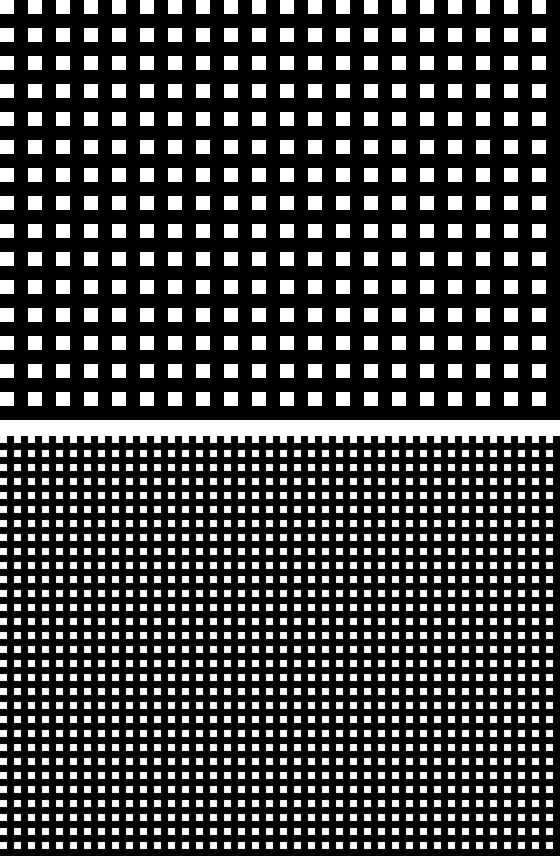
Top: one tile. Bottom: repeated 2 by 2.
A Shadertoy shader for this pattern:

```glsl
const vec2 REPEATS = vec2(20.0, 15.0);       // whole cells across and down
const vec2 SQUARE_CENTER = vec2(0.25, 0.75); // within a cell, origin lower left
const vec2 SQUARE_HALF = vec2(0.25);         // half size, as a share of the cell
const vec3 GRID_COLOR = vec3(0.0);
const vec3 SQUARE_COLOR = vec3(1.0);

// Share of the pixel covered by the square; the distance wraps at cell borders
float squareCoverage(vec2 cellPos, vec2 pixelSize) {
    vec2 offset = abs(fract(cellPos - SQUARE_CENTER + 0.5) - 0.5);
    vec2 coverage = clamp((SQUARE_HALF - offset) / pixelSize + 0.5, 0.0, 1.0);
    return coverage.x * coverage.y;
}

void mainImage(out vec4 fragColor, in vec2 fragCoord) {
    // Cell coordinates and the size of one pixel in them
    vec2 pixelSize = REPEATS / iResolution.xy;
    vec2 cellPos = fragCoord * pixelSize;

    // White squares over the black grid
    vec3 color = mix(GRID_COLOR, SQUARE_COLOR, squareCoverage(cellPos, pixelSize));
    fragColor = vec4(color, 1.0);
}
```
